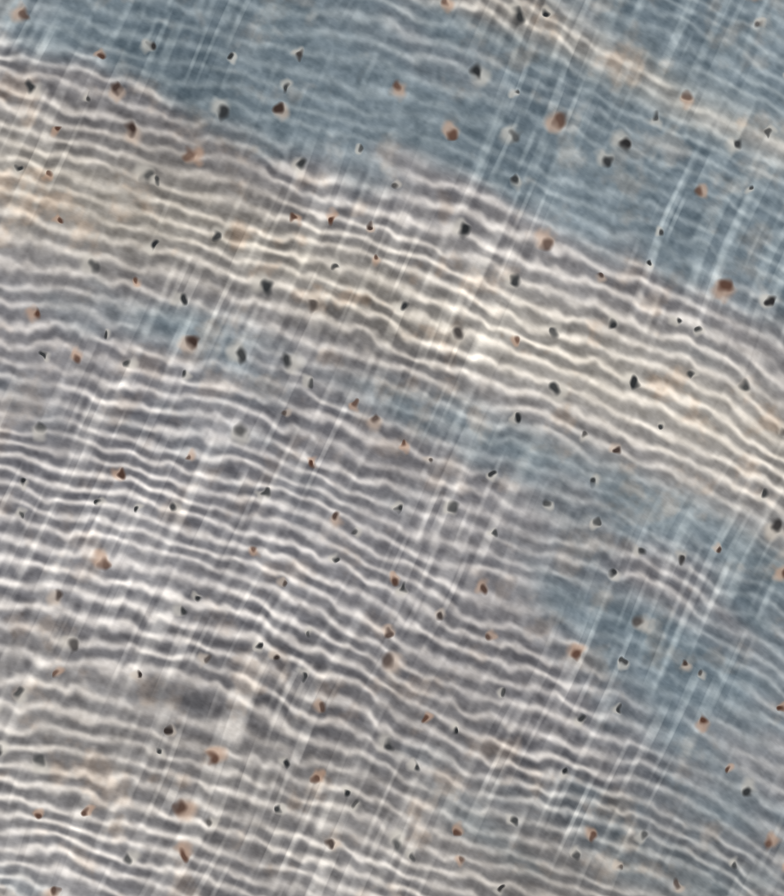
A Shadertoy shader for this texture:

```glsl
float hash(vec2 p) {
    vec3 q = fract(p.xyx * 0.1031);
    q += dot(q, q.yzx + 33.33);
    return fract((q.x + q.y) * q.z);
}

float noise(vec2 p) {
    vec2 i = floor(p), f = fract(p);
    f = f * f * (3.0 - 2.0 * f);
    return mix(mix(hash(i), hash(i + vec2(1, 0)), f.x),
               mix(hash(i + vec2(0, 1)), hash(i + vec2(1, 1)), f.x), f.y);
}

float fbm(vec2 p) {
    float sum = 0.0, amp = 0.533;
    for (int i = 0; i < 4; i++) {
        sum += amp * noise(p);
        p = mat2(1.6, 1.2, -1.2, 1.6) * p + 17.3;
        amp *= 0.5;
    }
    return sum;
}

float bump(float x, float center, float width) {
    float d = (x - center) / width;
    return exp(-d * d);
}

// Thin pale ripples that wander, fork and break along the flow
float ripples(vec2 flow) {
    float phase = flow.y * 47.0 + 2.4 * noise(flow * vec2(4.0, 5.0) + 3.0)
                + 0.9 * noise(flow * vec2(15.0, 17.0))
                + 0.45 * noise(flow * vec2(42.0, 38.0))
                + 0.25 * noise(flow * vec2(95.0, 80.0));
    float wave = 0.5 + 0.5 * cos(6.2832 * phase);
    float strength = 0.25 + 0.8 * noise(flow * vec2(22.0, 45.0) + 9.0)
                   + 0.6 * noise(flow * vec2(6.0, 9.0) + 33.0);
    return (pow(wave, 1.6) - 0.38) * strength;
}

// Fine straight threads crossing the ripples
float threads(vec2 p) {
    vec2 q = vec2(dot(p, vec2(0.91, -0.41)), dot(p, vec2(0.41, 0.91)));
    q.x += 0.015 * noise(q * 6.0);
    float fine = noise(vec2(q.x * 170.0, q.y * 17.0));
    float broad = noise(vec2(q.x * 95.0 + 40.0, q.y * 9.0));
    float patches = smoothstep(0.2, 0.75, noise(vec2(q.x * 10.0, q.y * 5.0) + 21.0));
    return (smoothstep(0.4, 0.95, fine) + smoothstep(0.45, 0.95, broad) - 0.45)
         * (0.25 + 0.75 * patches);
}

// Dark pits, each with a broken pale or rusty rim
vec3 addPits(vec3 color, vec2 p) {
    const float cellSize = 0.055;
    vec2 home = floor(p / cellSize);
    vec2 wobble = vec2(noise(p * 130.0), noise(p * 130.0 + 60.0)) - 0.5;
    for (int y = -1; y <= 1; y++)
    for (int x = -1; x <= 1; x++) {
        vec2 cell = home + vec2(x, y) + 50.0;
        if (hash(cell + 5.1) > 0.62) continue;
        vec2 center = (cell - 50.0 + vec2(hash(cell), hash(cell + 31.7))) * cellSize;
        float size = hash(cell + 11.9);
        float radius = 0.0035 + 0.0045 * size * size;
        float tint = hash(cell + 71.3);
        float angle = 6.2832 * hash(cell + 43.0);

        vec2 d = p - center + 0.006 * wobble;
        vec2 side = vec2(cos(angle), sin(angle)) * radius;
        float core = 1.0 - smoothstep(0.3, 1.35, length(d * vec2(1.1, 0.9)) / radius);
        float rim = 1.0 - smoothstep(0.6, 2.1, length(d + side) / radius);

        vec3 rimColor = mix(vec3(0.82, 0.80, 0.76), vec3(0.78, 0.63, 0.53),
                            smoothstep(0.5, 0.9, tint));
        vec3 coreColor = mix(vec3(0.16, 0.17, 0.18), vec3(0.32, 0.22, 0.18),
                             smoothstep(0.4, 1.0, tint));
        color = mix(color, rimColor, rim * 0.6);
        color = mix(color, coreColor, core * (0.6 + 0.4 * hash(cell + 90.0)));
    }
    return color;
}

void mainImage(out vec4 fragColor, in vec2 fragCoord) {
    vec2 p = fragCoord / iResolution.y;

    // Bands bend downward toward the right
    vec2 flow = vec2(p.x, p.y + 0.2 * p.x + 0.19 * p.x * p.x);
    float cloud = fbm(flow * vec2(4.0, 7.0) + 2.0);
    float level = flow.y + 0.1 * (cloud - 0.5);
    float pale = bump(level, 0.81, 0.08) + 0.75 * bump(level, 1.16, 0.03)
               + 0.45 * bump(level, 0.18, 0.15);
    float trough = bump(level, 0.69, 0.035);

    // Smooth blue areas at the top and right, broken into patches
    float patches = fbm(flow * vec2(8.0, 13.0) + 12.0) - 0.5;
    float blue = 0.75 * smoothstep(0.90, 0.99, level)
               + 0.5 * smoothstep(0.45, 0.85, p.x) + 0.4 * trough
               + 1.2 * (cloud - 0.5) + 1.3 * patches - 0.8 * pale;
    blue = smoothstep(0.0, 0.95, blue);

    vec3 color = mix(vec3(0.57, 0.56, 0.565), vec3(0.475, 0.525, 0.555), blue);
    color = mix(color, vec3(0.72, 0.695, 0.655), clamp(pale, 0.0, 1.0) * 0.8);
    color += 0.22 * (fbm(p * 5.0 + 40.0) - 0.5);

    // Small warm stains
    float stain = smoothstep(0.56, 0.8, fbm(p * 30.0 + 8.0));
    color = mix(color, vec3(0.77, 0.68, 0.60), stain * (0.2 + 0.35 * min(pale, 1.0)));

    // Relief and grain
    float relief = mix(1.0, 0.4, blue) * (1.0 - 0.4 * trough);
    color += ripples(flow) * relief * vec3(0.33, 0.315, 0.29);
    color += threads(p) * vec3(0.13, 0.128, 0.12);
    color += 0.17 * (fbm(flow * vec2(70.0, 105.0)) - 0.5);
    color += 0.06 * (noise(p * 200.0) - 0.5);

    color = addPits(color, p);
    fragColor = vec4(clamp(color, 0.0, 1.0), 1.0);
}
```
